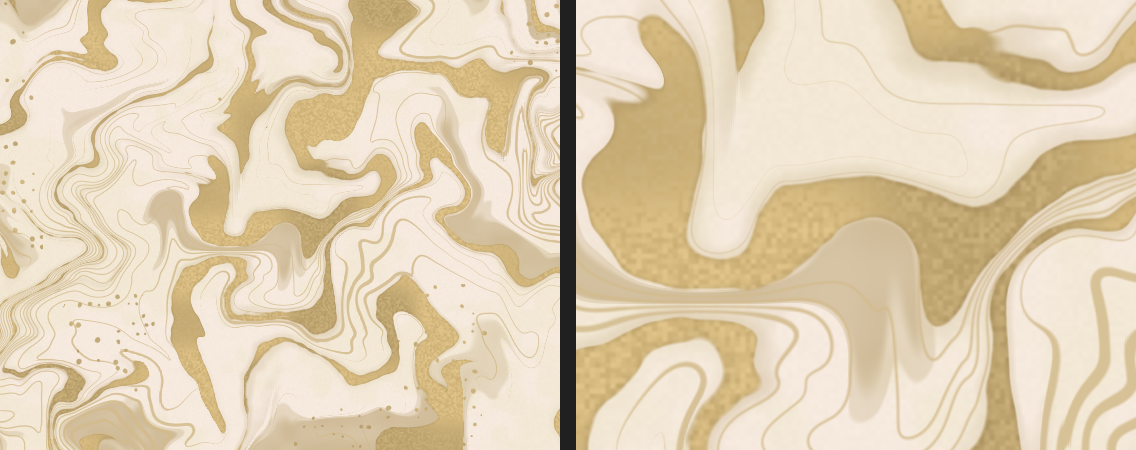
Left, the full canvas; right, a detail of the centre.
A Shadertoy shader for this texture:

```glsl
// Marbled paper: gold ribbons, beige washes and hairlines folded over cream

const vec3 CREAM = vec3(0.965, 0.918, 0.875);
const vec3 WARM_CREAM = vec3(0.950, 0.910, 0.835);
const vec3 BEIGE = vec3(0.81, 0.73, 0.59);
const vec3 GOLD = vec3(0.84, 0.73, 0.50);
const vec3 DARK_GOLD = vec3(0.72, 0.62, 0.42);
const mat2 TURN = mat2(0.8, 0.6, -0.6, 0.8);

float hash(vec2 p) {
    vec3 q = fract(p.xyx * 0.1031);
    q += dot(q, q.yzx + 33.33);
    return fract((q.x + q.y) * q.z);
}

float noise(vec2 p) {
    vec2 i = floor(p), f = fract(p);
    f = f * f * f * (f * (f * 6.0 - 15.0) + 10.0);
    float low = mix(hash(i), hash(i + vec2(1, 0)), f.x);
    float high = mix(hash(i + vec2(0, 1)), hash(i + vec2(1, 1)), f.x);
    return mix(low, high, f.y);
}

// Divergence-free velocity, so stirring folds the ink without tearing it
vec2 curl(vec2 p) {
    const float e = 0.02;
    float n = noise(p);
    return vec2(noise(p + vec2(0, e)) - n, n - noise(p + vec2(e, 0))) / e;
}

vec2 stir(vec2 p, float freq, float amount, vec2 seed) {
    const int STEPS = 7;
    for (int i = 0; i < STEPS; i++)
        p += curl(p * freq + seed) * amount / (float(STEPS) * freq);
    return p;
}

// Coverage from a signed distance in canvas heights, positive inside
float cover(float dist, float softness) {
    return smoothstep(-softness, softness, dist);
}

// Distance from the middle of the nearest stripe of a repeating field
float stripe(float field) {
    return abs(fract(field) - 0.5);
}

// Change of a field per canvas height
float steepness(float field) {
    return length(vec2(dFdx(field), dFdy(field))) * iResolution.y + 0.05;
}

// Clustered droplets of varied size
float droplets(vec2 p, float freq) {
    vec2 cell = floor(p * freq);
    vec2 centre = 0.3 + 0.4 * vec2(hash(cell), hash(cell + 31.0));
    float size = 0.08 + 0.2 * hash(cell + 57.0);
    float cluster = smoothstep(0.60, 0.80, noise(p * 4.0 + 23.0));
    float present = step(1.0 - 0.35 * cluster, hash(cell + 83.0));
    float dist = (size - length(fract(p * freq) - centre)) / freq;
    return present * cover(dist, 0.0016);
}

void mainImage(out vec4 fragColor, in vec2 fragCoord) {
    vec2 p = fragCoord / iResolution.y;
    float soft = max(0.0015, 0.7 / iResolution.y);

    // Stir from fine ripples to broad swirls
    vec2 ink = stir(p, 7.5, 0.55, vec2(3.7, 9.1));
    ink = stir(TURN * ink, 3.6, 0.85, vec2(14.2, 5.3));
    ink = stir(TURN * ink, 1.8, 1.0, vec2(7.4, 21.6));

    float flow = ink.x * 3.4 + 1.3 * noise(ink * 2.6 + 11.0);
    float ragged = 0.004 * (noise(p * 55.0) - 0.5);
    float grain = noise(p * 260.0) - 0.5;
    float mottle = noise(p * 28.0);

    // Paper
    float warmth = 0.7 * noise(p * 5.0 + 40.0) + 0.3 * mottle;
    vec3 color = mix(CREAM, WARM_CREAM, smoothstep(0.48, 0.66, warmth));
    color += 0.014 * grain;

    // Translucent pools, streaked along the flow
    float streak = noise(vec2(flow * 7.0, ink.y * 2.0));
    float pool = noise(ink * vec2(3.2, 4.6) + 9.0) + 0.22 * (streak - 0.5);
    float wash = 0.42 * smoothstep(0.61, 0.64, pool)
               + 0.48 * smoothstep(0.68, 0.75, pool);
    color = mix(color, BEIGE, wash * (0.88 + 0.24 * mottle));

    // Hairlines that thin out and vanish
    float threads = flow * 5.0 + 1.3 * noise(ink * 8.0 + 2.0);
    float threadSlope = steepness(threads);
    float presence = noise(ink * vec2(3.0, 5.0) + 61.0) - 0.33;
    float threadWidth = min(0.0075 * presence, 0.2 / threadSlope);
    float thread = cover(threadWidth - stripe(threads) / threadSlope, soft);
    color = mix(color, mix(BEIGE, GOLD, 0.5), 0.85 * thread);

    // Ribbons that swell, taper and break
    float swell = 0.75 * noise(ink * 4.2 + 4.0) + 0.25 * noise(ink * 11.0);
    float ribbonWidth = 0.42 * (swell - 0.36);
    float ribbon = (ribbonWidth - stripe(flow)) / steepness(flow) + ragged;
    float halo = smoothstep(-0.016, 0.0, ribbon) * noise(ink * 6.0 + 17.0);
    color = mix(color, BEIGE, 0.45 * halo);

    float rim = 1.0 - smoothstep(0.0, 0.006, ribbon);
    float depth = smoothstep(0.35, 0.75, noise(p * 7.0 + 70.0) + 0.25 * grain);
    vec3 gold = mix(GOLD, DARK_GOLD, clamp(0.75 * depth + 0.4 * rim, 0.0, 1.0));
    gold += 0.09 * grain;
    color = mix(color, gold, cover(ribbon, soft));

    // Spatter
    color = mix(color, gold, 0.9 * droplets(p + ragged, 48.0));

    fragColor = vec4(clamp(color, 0.0, 1.0), 1.0);
}
```
